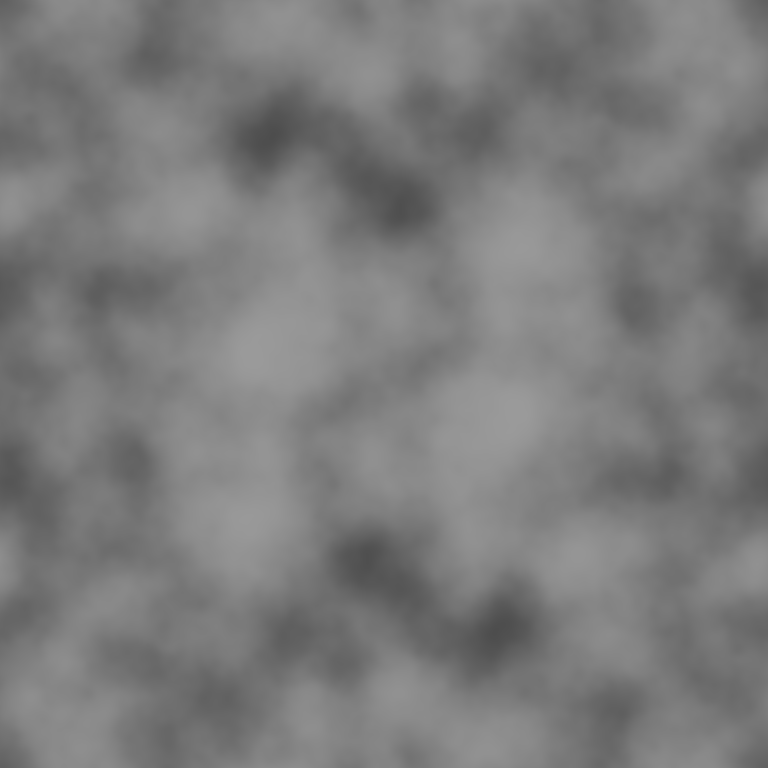
Write a Shadertoy shader that draws this texture.

```glsl
// Soft grey cloud: dark smoky blobs between paler veils, with faint mottling.
// Cosine waves with whole-number frequencies and hashed signs are layered,
// so the cloud tiles and is point-symmetric about the canvas centre.

const float TAU = 6.2831853;

// Random sign, -1 or +1, for a pair of whole numbers
float randomSign(int a, int b) {
    uint h = uint(a + 57) * 374761393u + uint(b + 91) * 668265263u;
    h = (h ^ (h >> 13)) * 1274126177u;
    h = (h ^ (h >> 15)) * 2246822519u;
    return ((h >> 16) & 1u) == 0u ? -1.0 : 1.0;
}

// Broad blobs: every wave up to 12 repeats, scaled to unit deviation
float blobs(vec2 p) {
    float sum = 0.0, power = 0.0;
    for (int y = 0; y <= 12; y++) {
        for (int x = -12; x <= 12; x++) {
            int lengthSq = x * x + y * y;
            if (lengthSq > 144 || (y == 0 && x <= 0)) continue;
            float amplitude = pow(1.0 + float(lengthSq) / 25.0, -1.5);
            sum += randomSign(x, y) * amplitude * cos(TAU * dot(vec2(x, y), p));
            power += 0.5 * amplitude * amplitude;
        }
    }
    return sum * inversesqrt(power);
}

// Fine mottling: 64 waves of 12 to 60 repeats, turned by the golden angle
float mottling(vec2 p) {
    float sum = 0.0, power = 0.0;
    for (int i = 0; i < 64; i++) {
        float frequency = 12.0 * pow(5.0, float(i) / 63.0);
        float angle = 2.39996 * float(i);
        vec2 wave = round(frequency * vec2(cos(angle), sin(angle)));
        float amplitude = pow(frequency, -1.2);
        sum += randomSign(i, 40) * amplitude * cos(TAU * dot(wave, p));
        power += 0.5 * amplitude * amplitude;
    }
    return sum * inversesqrt(power);
}

void mainImage(out vec4 fragColor, in vec2 fragCoord) {
    vec2 p = fragCoord / iResolution.xy - 0.5;
    float cloud = blobs(p) + 0.13 * mottling(p);

    // Tame the extremes, then let the darks reach further than the lights
    cloud *= inversesqrt(1.0 + 0.06 * cloud * cloud);
    float grey = 0.49 + 0.061 * cloud - 0.006 * cloud * cloud;
    fragColor = vec4(vec3(grey), 1.0);
}
```
